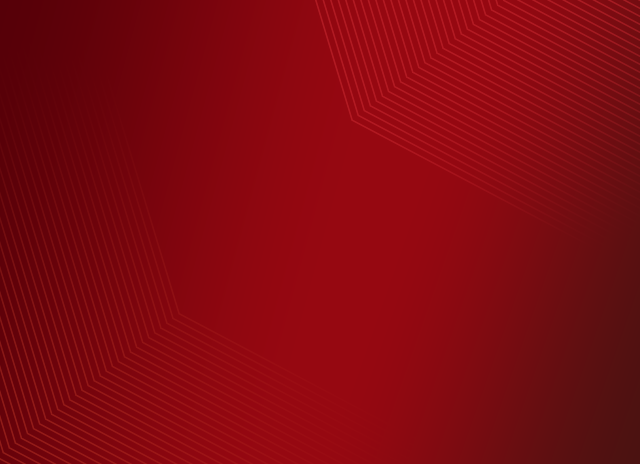
Give the GLSL for this background, as a Shadertoy shader.

```glsl
// Deep red slanted gradient, dark at the upper left and brown at the lower right,
// with two fans of nested chevron lines. Each fan repeats one distance field
// at a fixed spacing and fades out along its arms.

const vec3 MAROON  = vec3(0.335, 0.000, 0.030);
const vec3 CRIMSON = vec3(0.588, 0.030, 0.066);
const vec3 UMBER   = vec3(0.285, 0.072, 0.068);
const vec3 ROSE    = vec3(0.790, 0.160, 0.190);
const vec3 COPPER  = vec3(0.740, 0.210, 0.150);

const vec2 STEEP_NORMAL   = vec2(0.957, 0.290);
const vec2 SHALLOW_NORMAL = vec2(0.475, 0.900);
const float SPACING    = 0.0155;
const float HALF_WIDTH = 0.0017;

// Slanted three-colour backdrop; drop is the distance below the top edge.
vec3 backdrop(vec2 p) {
    float drop = 1.0 - p.y;
    vec3 color = mix(MAROON, CRIMSON, smoothstep(-0.05, 0.88, p.x + 0.27 * drop));
    return mix(color, UMBER, smoothstep(1.02, 1.80, p.x + 0.35 * drop));
}

// Signed depth inside a bent line: positive to the upper right of its apex.
float chevron(vec2 p, vec2 apex) {
    vec2 q = p - apex;
    return min(dot(q, STEEP_NORMAL), dot(q, SHALLOW_NORMAL));
}

// Repeated smooth lines for every multiple of the spacing with depth >= 0.
float stripes(float depth, float pixel) {
    float row = max(floor(depth / SPACING + 0.5), 0.0);
    float dist = abs(depth - row * SPACING);
    return 1.0 - smoothstep(HALF_WIDTH - 0.6 * pixel, HALF_WIDTH + 0.6 * pixel, dist);
}

void mainImage(out vec4 fragColor, in vec2 fragCoord) {
    vec2 p = fragCoord / iResolution.y;
    float pixel = 1.0 / iResolution.y;
    vec3 color = backdrop(p);

    // Upper right fan, fading towards the lower right
    float upperDepth = chevron(p, vec2(0.759, 0.741));
    float upperFade = 1.0 - smoothstep(1.20, 2.42, p.x + 2.0 * (1.0 - p.y));
    float upper = stripes(upperDepth, pixel) * upperFade;
    color = mix(color, ROSE, 0.55 * upper);

    // Lower left fan, fading away from the corner
    float lowerDepth = -chevron(p, vec2(0.386, 0.324));
    float lowerFade = 1.0 - smoothstep(0.05, 0.93, length(p));
    float lower = stripes(lowerDepth, pixel) * lowerFade;
    color = mix(color, COPPER, 0.48 * lower);

    fragColor = vec4(color, 1.0);
}
```
